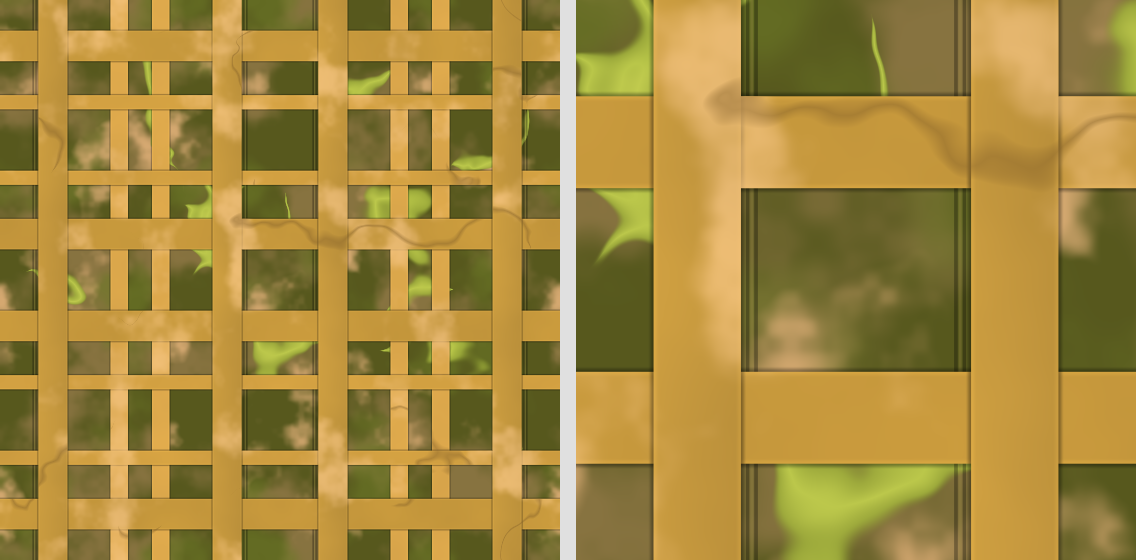
Left, the full canvas; right, a detail of the centre.
Give the GLSL for this pattern, as a Shadertoy shader.

```glsl
// Golden plaid lattice over blurred olive foliage, two repeats across and two down.
// Mirrored strips are layered by signed distance; wrapping value noise adds
// the foliage, bright sprouts, pale clouds and faint cracks.

float hash(vec2 cell, float seed) {
    vec3 q = fract(vec3(cell, seed) * vec3(0.1031, 0.1030, 0.0973));
    q += dot(q, q.yzx + 33.33);
    return fract((q.x + q.y) * q.z);
}

// Value noise that wraps over the unit square at a whole frequency
float noise(vec2 uv, float freq, float seed) {
    vec2 p = uv * freq;
    vec2 i = floor(p), f = p - i;
    f = f * f * f * (f * (f * 6.0 - 15.0) + 10.0);
    vec2 a = mod(i, freq), b = mod(i + 1.0, freq);
    return mix(mix(hash(a, seed), hash(vec2(b.x, a.y), seed), f.x),
               mix(hash(vec2(a.x, b.y), seed), hash(b, seed), f.x), f.y);
}

float fbm(vec2 uv, float freq, float seed) {
    float sum = 0.0, amp = 0.55;
    for (int k = 0; k < 4; k++) {
        sum += amp * noise(uv, freq, seed + float(k) * 7.0);
        freq *= 2.0;
        amp *= 0.45;
    }
    return sum / 0.959;
}

// Branching streaks that swell and taper along noise contours
float veins(vec2 uv, float freq, float width, float seed) {
    vec2 warp = vec2(noise(uv, 9.0, seed + 3.0), noise(uv, 9.0, seed + 5.0)) - 0.5;
    float n = fbm(uv + 0.05 * warp, freq, seed);
    float w = width * smoothstep(0.48, 0.85, noise(uv, 8.0, seed + 11.0));
    return clamp(1.0 - abs(n - 0.5) / max(w, 0.001), 0.0, 1.0) * smoothstep(0.0, 0.012, w);
}

// One pair of mirrored strips with a thin contact shadow and a pale rim
void strip(inout vec3 col, float axis, float offset, float halfWidth, vec3 tint, float aa) {
    float d = abs(axis - offset) - halfWidth;
    col *= 1.0 - 0.35 * smoothstep(0.007, 0.0, d);
    vec3 body = tint * (1.0 + 0.07 * smoothstep(-0.007, 0.0, d));
    col = mix(col, body, clamp(0.5 - d / aa, 0.0, 1.0));
}

vec3 foliage(vec2 uv) {
    vec3 col = mix(vec3(0.34, 0.345, 0.115), vec3(0.53, 0.45, 0.25),
                   smoothstep(0.38, 0.72, fbm(uv, 11.0, 1.0)));
    col = mix(col, vec3(0.42, 0.47, 0.15), 0.6 * smoothstep(0.52, 0.8, fbm(uv, 9.0, 41.0)));
    col = mix(col, vec3(0.88, 0.69, 0.47), 0.9 * smoothstep(0.64, 0.9, fbm(uv, 13.0, 23.0)));
    float sprout = veins(uv, 5.0, 0.075, 61.0);
    vec3 leaf = mix(vec3(0.50, 0.56, 0.17), vec3(0.76, 0.82, 0.30), sprout);
    return mix(col, leaf, 0.9 * smoothstep(0.0, 0.55, sprout));
}

void mainImage(out vec4 fragColor, in vec2 fragCoord) {
    vec2 uv = fragCoord / iResolution.xy;
    vec2 cell = fract(uv * 2.0) - 0.5;
    vec2 axis = abs(cell);
    float aa = 2.0 / min(iResolution.x, iResolution.y);

    vec3 col = foliage(uv);

    // Paired hairlines beside the wide vertical strips
    float hair = min(abs(axis.x - 0.371), abs(axis.x - 0.381));
    col *= 1.0 - 0.3 * smoothstep(0.0015 + aa, 0.0015, hair);
    float glint = smoothstep(0.001 + aa, 0.001, abs(axis.x - 0.376));
    col = mix(col, vec3(0.62, 0.55, 0.28), 0.25 * glint);

    // Lattice, from back to front
    vec3 lattice = col;
    strip(lattice, axis.x, 0.0742, 0.0312, vec3(0.86, 0.655, 0.295), aa);
    strip(lattice, axis.y, 0.1348, 0.0254, vec3(0.82, 0.625, 0.255), aa);
    strip(lattice, axis.y, 0.336, 0.0547, vec3(0.775, 0.595, 0.235), aa);
    float across = cell.x - sign(cell.x) * 0.311;
    vec3 wideTint = vec3(0.765, 0.59, 0.24) * (1.0 - 0.7 * across);
    strip(lattice, axis.x, 0.311, 0.052, wideTint, aa);

    // Wear lies on the strips only
    vec2 gap = min(abs(axis - vec2(0.311, 0.336)) - vec2(0.052, 0.0547),
                   abs(axis - vec2(0.0742, 0.1348)) - vec2(0.0312, 0.0254));
    float cover = clamp(0.5 - min(gap.x, gap.y) / aa, 0.0, 1.0);
    float cloud = smoothstep(0.52, 0.86, fbm(uv, 14.0, 83.0));
    float crack = veins(uv, 6.0, 0.035, 97.0);
    lattice = mix(lattice, vec3(0.96, 0.77, 0.51), 0.75 * cloud * cover);
    lattice *= 1.0 + 0.08 * (fbm(uv, 10.0, 109.0) - 0.5) * cover;
    lattice = mix(lattice, vec3(0.52, 0.38, 0.16), 0.45 * crack * cover);

    fragColor = vec4(clamp(lattice, 0.0, 1.0), 1.0);
}
```
